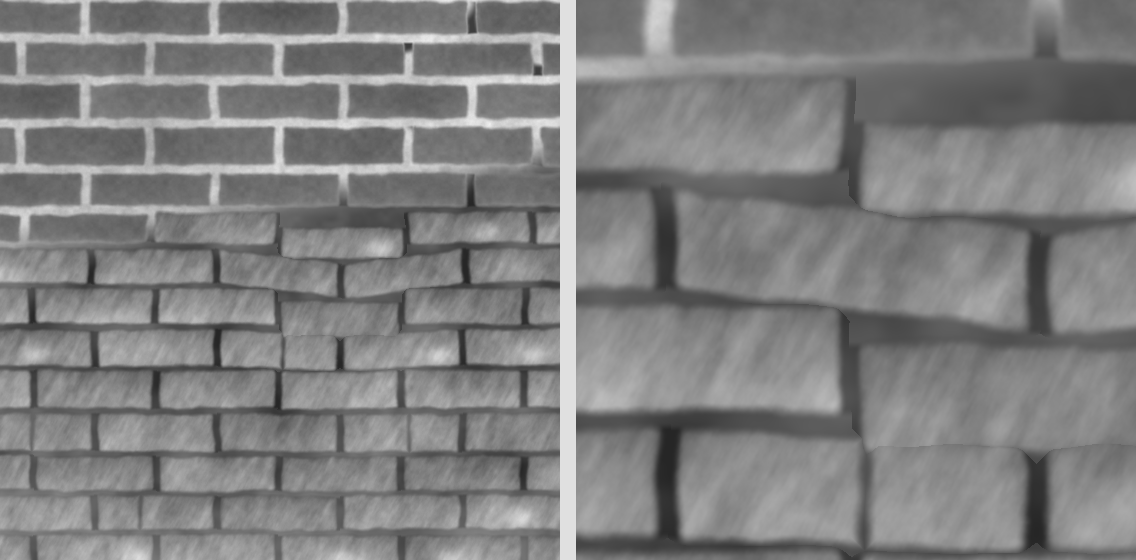
Left: the whole. Right: its middle third, enlarged.
Give the GLSL for this texture, as a three.js fragment shader.

```glsl
// Grey brick wall in running bond: neat dark bricks with pale mortar above,
// worn lighter bricks with open dark joints below, sagging near the middle.
// Each brick is a rounded box distance; value noise adds wear and grain.
varying vec2 vUv;

#define ROWS 13.62
#define ROW_SHIFT 0.06
#define SAG_X 0.611
#define SAG_DEPTH 0.027
#define SAG_REACH 0.215
#define SOFTNESS 0.0045
#define CORNER 0.006
#define NEAT_BRICK 0.415
#define WORN_BRICK 0.555
#define PALE_MORTAR 0.73
#define OPEN_JOINT 0.24

struct Brick {
  float dist;   // signed distance, negative inside
  vec2 local;   // position from the brick centre
  vec2 size;    // half width and half height
  vec2 id;      // column and row
  float worn;   // 0 neat, 1 worn
};

float hash(vec2 p) {
  vec3 a = fract(vec3(p.xyx) * 0.1031);
  a += dot(a, a.yzx + 33.33);
  return fract((a.x + a.y) * a.z);
}

float noise(vec2 p) {
  vec2 i = floor(p), f = fract(p);
  f = f * f * (3.0 - 2.0 * f);
  return mix(mix(hash(i), hash(i + vec2(1.0, 0.0)), f.x),
             mix(hash(i + vec2(0.0, 1.0)), hash(i + 1.0), f.x), f.y);
}

float fbm(vec2 p) {
  float sum = 0.0, amp = 0.53;
  for (int i = 0; i < 4; i++) {
    sum += amp * noise(p);
    p = p * 2.03 + 17.3;
    amp *= 0.5;
  }
  return sum;
}

float bump(float x, float width) { return exp(-x * x / (width * width)); }

// Upper edge of a course, measured down from the top; courses are uneven
float courseEdge(float row) {
  return (row - ROW_SHIFT) / ROWS + 0.015 * bump(row - 4.5, 1.3)
       + 0.007 * bump(row - 11.0, 1.5);
}

Brick brickAt(vec2 p, float row) {
  Brick b;
  float lower = smoothstep(3.0, 8.0, row);
  float pitch = mix(0.2305, 0.219, lower);
  float start = mix(0.152, 0.169, lower) - 0.5 * pitch * mod(row, 2.0);
  b.id = vec2(floor((p.x - start) / pitch), row);
  float top = courseEdge(row), bottom = courseEdge(row + 1.0);
  vec2 centre = vec2(start + (b.id.x + 0.5) * pitch, 0.5 * (top + bottom));
  float limit = max(0.375, 0.46 - 0.2 * centre.x);
  b.worn = smoothstep(-0.015, 0.015, centre.y - limit);

  // Middle bricks slip down, those beside them tilt
  float offset = SAG_X - centre.x;
  float sag = smoothstep(4.0, 5.0, row) * (1.0 - smoothstep(6.5, 9.0, row));
  float tent = max(0.0, 1.0 - abs(offset) / SAG_REACH);
  float slope = sag * SAG_DEPTH / SAG_REACH * clamp(offset / 0.08, -1.0, 1.0) * step(0.001, tent);
  slope += 0.025 * b.worn * (hash(b.id + 5.0) - 0.5);
  centre.y += sag * SAG_DEPTH * tent + 0.003 * b.worn * (hash(b.id + 9.0) - 0.5);
  b.local = p - centre;
  b.local.y -= slope * b.local.x;

  vec2 gap = mix(vec2(0.0075, 0.0075), vec2(0.0065, 0.0050), b.worn);
  b.size = 0.5 * vec2(pitch, bottom - top) - gap;
  vec2 e = abs(b.local) - b.size + CORNER;
  b.dist = length(max(e, 0.0)) + min(max(e.x, e.y), 0.0) - CORNER;
  // A few worn bricks are cut in two
  float cut = abs(b.local.x + 0.07 * (hash(b.id + 3.0) - 0.5));
  if (b.worn > 0.5 && hash(b.id + 21.0) > 0.91) b.dist = max(b.dist, 0.003 - cut);
  return b;
}

void main() {
  vec2 p = vec2(vUv.x, 1.0 - vUv.y);
  vec2 wobble = vec2(noise(p * 34.0), noise(p * 34.0 + 40.0)) - 0.5;
  vec2 q = p + 0.005 * wobble;

  // Nearest brick among neighbouring courses
  float row = floor(p.y * ROWS + ROW_SHIFT);
  Brick b = brickAt(q, row);
  for (int i = -1; i <= 1; i += 2) {
    Brick other = brickAt(q, row + float(i));
    if (other.dist < b.dist) b = other;
  }
  float d = b.dist + 0.003 * (fbm(p * 70.0) - 0.5);
  vec2 unit = b.local / b.size;
  float patches = fbm(p * 12.0 + 3.0) - 0.5;
  float grain = fbm(p * 95.0) - 0.5;
  float streaks = fbm(vec2(p.x * 75.0 + p.y * 35.0, p.y * 28.0) + 30.0 * hash(b.id)) - 0.5;
  float tone = hash(b.id + 13.0) - 0.5;

  // Neat brick: shaded upper edge and pale mortar haze
  float neat = NEAT_BRICK + 0.06 * tone + 0.12 * patches + 0.08 * grain
             + 0.025 * unit.y + 0.10 * exp(d / 0.005);

  // Worn brick: lit lower edge, streaks and bright chipped spots
  vec2 spot = b.local - b.size * vec2(1.5 * hash(b.id + 31.0) - 0.75, 0.35);
  float chip = step(0.72, hash(b.id + 47.0)) * exp(-dot(spot * vec2(0.6, 1.2), spot) / 0.0004);
  float pale = bump(p.x - 0.2, 0.25) * bump(p.y - 0.58, 0.07);
  float old = WORN_BRICK + 0.09 * tone + 0.20 * patches + 0.20 * streaks + 0.08 * grain
            + 0.055 * unit.y + 0.20 * chip + pale * (0.06 + 0.08 * unit.y) - 0.08 * exp(d / 0.004);

  // Mortar: pale above, open and shadowed below, partly filled at the foot
  float side = smoothstep(-0.003, 0.002, abs(b.local.x) - b.size.x)
             * (1.0 - smoothstep(-0.003, 0.003, abs(b.local.y) - b.size.y));
  float filled = PALE_MORTAR + 0.07 * smoothstep(0.3, 0.7, p.x) + 0.30 * patches + 0.16 * grain;
  float missing = side * smoothstep(0.5, 0.7, p.x) * smoothstep(0.62, 0.75, noise(p * vec2(9.0, 14.0)));
  filled = mix(filled, OPEN_JOINT, missing);
  float open = OPEN_JOINT + 0.09 * (1.0 - side) + 0.12 * smoothstep(0.7, 1.0, p.y) + 0.35 * patches;
  float opened = smoothstep(-0.035, 0.035, p.y - 0.46 + 0.18 * p.x + 0.08 * patches);

  float mortar = mix(filled, max(open, 0.15), opened);
  float brick = mix(neat, old, b.worn);
  float cover = 1.0 - smoothstep(-SOFTNESS, SOFTNESS, d);
  gl_FragColor = vec4(vec3(clamp(mix(mortar, brick, cover), 0.0, 1.0)), 1.0);
}
```
